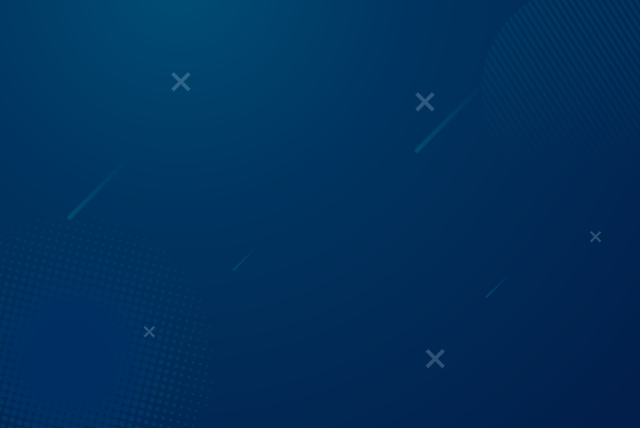
Write a Shadertoy shader that draws this background.

```glsl
const vec3 TEAL = vec3(0.0, 0.302, 0.455);
const vec3 OCEAN = vec3(0.0, 0.212, 0.383);
const vec3 NAVY = vec3(0.006, 0.122, 0.293);
const vec3 STREAK_TEAL = vec3(0.0, 0.345, 0.475);
const vec3 HALFTONE_RIM = vec3(0.0, 0.245, 0.415);
const vec3 HALFTONE_CORE = vec3(0.0, 0.182, 0.400);
const vec3 CROSS_TINT = vec3(0.72, 0.80, 0.87);

// Smooth coverage of a signed distance
float fill(float dist, float pixel) {
    return smoothstep(0.75 * pixel, -0.75 * pixel, dist);
}

mat2 rotation(float angle) {
    float c = cos(angle), s = sin(angle);
    return mat2(c, s, -s, c);
}

float boxDistance(vec2 p, vec2 halfSize) {
    vec2 q = abs(p) - halfSize;
    return length(max(q, 0.0)) + min(max(q.x, q.y), 0.0);
}

// Diagonal cross made of two bars
float crossDistance(vec2 p, float size) {
    vec2 q = rotation(radians(45.0)) * p;
    vec2 bar = vec2(1.28, 0.2) * size;
    return min(boxDistance(q, bar), boxDistance(q.yx, bar));
}

// Rounded streak that fades toward its upper right end
float streak(vec2 p, vec2 start, float reach, float radius, float pixel) {
    vec2 along = vec2(reach);
    vec2 q = p - start;
    float t = clamp(dot(q, along) / dot(along, along), 0.0, 1.0);
    return fill(length(q - along * t) - radius, pixel) * (1.0 - t);
}

vec3 backdrop(vec2 p, vec2 center) {
    float d = length(p - center);
    vec3 near = mix(TEAL, OCEAN, smoothstep(-0.1, 0.58, d));
    return mix(near, NAVY, clamp((d - 0.45) / 0.98, 0.0, 1.0));
}

// Disc of slanted stripes, fading downward
float stripedDisc(vec2 p, vec2 center, float radius, float pitch, float pixel) {
    vec2 q = p - center;
    float x = dot(q, vec2(0.84, 0.54)) / pitch;
    float stripe = fill((abs(fract(x) - 0.5) - 0.27) * pitch, pixel);
    float fade = smoothstep(-radius, radius * 0.85, q.y);
    return stripe * fill(length(q) - radius, pixel) * fade;
}

// Dots that swell from the rim and merge near the core
float halftone(vec2 p, float radius, float pitch, float pixel) {
    vec2 grid = rotation(radians(14.0)) * p / pitch;
    vec2 cell = floor(grid) + 0.5;
    float d = length(cell) * pitch / radius;
    float dotSize = mix(0.67, 0.12, smoothstep(0.1, 1.05, d));
    float dots = fill((length(grid - cell) - dotSize) * pitch, pixel);
    return dots * step(d, 1.0);
}

void mainImage(out vec4 fragColor, in vec2 fragCoord) {
    float pixel = 1.0 / iResolution.y;
    vec2 p = fragCoord * pixel;
    p.x *= 1.5 * iResolution.y / iResolution.x;
    vec3 color = backdrop(p, vec2(0.42, 1.06));

    // Patterned discs
    float stripes = stripedDisc(p, vec2(1.381, 0.788), 0.252, 0.0142, pixel);
    color = mix(color, STREAK_TEAL, 0.25 * stripes);

    vec2 q = p - vec2(0.166, 0.160);
    float dots = halftone(q, 0.335, 0.0180, pixel);
    vec3 dotColor = mix(HALFTONE_CORE, HALFTONE_RIM, smoothstep(0.05, 0.36, length(q)));
    color = mix(color, dotColor, 0.75 * dots);

    // Streaks: start, reach, radius
    vec4 streaks[4] = vec4[4](
        vec4(0.163, 0.492, 0.145, 0.0052), vec4(0.977, 0.648, 0.160, 0.0052),
        vec4(0.547, 0.369, 0.056, 0.0022), vec4(1.141, 0.307, 0.052, 0.0022));
    for (int i = 0; i < 4; i++) {
        vec4 s = streaks[i];
        color = mix(color, STREAK_TEAL, 0.6 * streak(p, s.xy, s.z, s.w, pixel));
    }

    // Crosses: center, size
    vec3 crosses[5] = vec3[5](
        vec3(0.424, 0.809, 0.0215), vec3(0.996, 0.762, 0.0215),
        vec3(1.020, 0.162, 0.0215), vec3(1.396, 0.447, 0.0125),
        vec3(0.350, 0.225, 0.0125));
    for (int i = 0; i < 5; i++) {
        vec3 c = crosses[i];
        color = mix(color, CROSS_TINT, 0.25 * fill(crossDistance(p - c.xy, c.z), pixel));
    }

    fragColor = vec4(color, 1.0);
}
```
